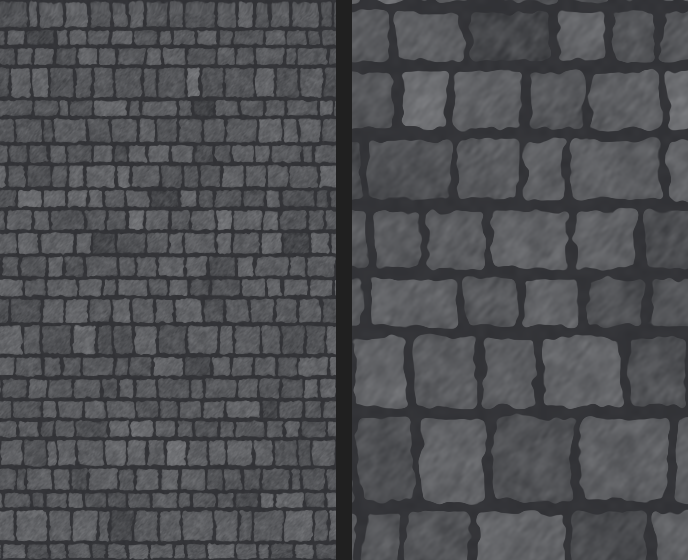
Left, the full canvas; right, a detail of the centre.
Give the GLSL for this texture, as a WebGL 1 fragment shader.

```glsl
precision highp float;
// Dark stone wall: 24 courses of uneven height, each split into about 15
// blocks of uneven width. Blocks are rounded boxes with rough edges, a
// tone of their own and a mottled, streaky grain, set in dark joints.

uniform vec2 u_resolution;

const float ROWS = 24.0;
const float WALL_WIDTH = 14.44;          // in mean course heights
const float ROW_JITTER = 0.52;
const float COLUMN_JITTER = 0.6;
const vec2 HALF_JOINT = vec2(0.060, 0.080);
const float CORNER_RADIUS = 0.07;
const vec3 JOINT_COLOR = vec3(0.200, 0.203, 0.218);
const vec3 COOL_TINT = vec3(-0.002, 0.003, 0.016);

float hash(vec2 p) {
  vec3 q = fract(p.xyx * 0.1031);
  q += dot(q, q.yzx + 33.33);
  return fract((q.x + q.y) * q.z);
}

float noise(vec2 p) {
  vec2 i = floor(p);
  vec2 f = fract(p);
  f = f * f * (3.0 - 2.0 * f);
  float low = mix(hash(i), hash(i + vec2(1.0, 0.0)), f.x);
  float high = mix(hash(i + vec2(0.0, 1.0)), hash(i + vec2(1.0, 1.0)), f.x);
  return mix(low, high, f.y);
}

float fbm(vec2 p) {
  float sum = 0.0;
  float weight = 0.5;
  for (int k = 0; k < 4; k++) {
    sum += weight * noise(p);
    p = mat2(1.6, 1.2, -1.2, 1.6) * p + 17.3;
    weight *= 0.55;
  }
  return sum;
}

// Position of the i-th division, repeating after count divisions.
float division(float i, float count, float seed, float jitter) {
  return i + jitter * (hash(vec2(mod(i, count) + 3.0, seed)) - 0.5);
}

// Index, lower and upper end of the uneven interval that holds x.
vec3 interval(float x, float count, float seed, float jitter) {
  float i = floor(x);
  if (x < division(i, count, seed, jitter)) i -= 1.0;
  else if (x >= division(i + 1.0, count, seed, jitter)) i += 1.0;
  return vec3(i, division(i, count, seed, jitter),
              division(i + 1.0, count, seed, jitter));
}

float roundedBox(vec2 p, vec2 halfSize, float radius) {
  vec2 q = abs(p) - halfSize + radius;
  return length(max(q, 0.0)) + min(max(q.x, q.y), 0.0) - radius;
}

// Uneven outline: broad bulges plus small chips.
float roughness(vec2 p) {
  return 0.085 * (noise(p * 4.0) - 0.5) + 0.055 * (noise(p * 9.0) - 0.5);
}

// Cloudy mottling with fine scratches in two slanted directions.
float grain(vec2 p) {
  float clouds = fbm(p * 3.5) - 0.45;
  float scratchA = noise(mat2(0.8, 0.6, -0.6, 0.8) * p * vec2(16.0, 7.0));
  float scratchB = noise(mat2(0.7, -0.7, 0.7, 0.7) * p * vec2(8.0, 18.0));
  return 0.10 * clouds + 0.045 * (scratchA + scratchB - 1.0);
}

// Most blocks are mid grey; a few are clearly darker or lighter.
float blockTone(vec2 id) {
  float rare = hash(id + 71.0);
  float tone = 0.352 + 0.085 * (hash(id + 11.0) - 0.5);
  return tone - 0.055 * step(0.94, rare) + 0.035 * step(rare, 0.08);
}

void main() {
  vec2 p = gl_FragCoord.xy / u_resolution * vec2(WALL_WIDTH, ROWS);
  float pixel = ROWS / u_resolution.y;

  // Course; divisions at the wall's top and bottom stay straight.
  float inset = smoothstep(0.0, 0.6, min(p.y, ROWS - p.y));
  vec3 row = interval(p.y, ROWS, 5.0, ROW_JITTER * inset);
  float rowId = mod(row.x, ROWS);

  // Block within the course, with slightly leaning vertical joints.
  float columns = 14.0 + floor(2.99 * hash(vec2(rowId, 29.0)));
  float pitch = WALL_WIDTH / columns;
  float lean = 0.09 * (noise(p * vec2(1.3, 1.6) + 40.0) - 0.5);
  float along = (p.x + lean) / pitch + hash(vec2(rowId, 47.0));
  vec3 column = interval(along, columns, rowId + 60.0, COLUMN_JITTER);
  vec2 id = vec2(mod(column.x, columns), rowId);

  // Rough block outline.
  vec2 size = vec2((column.z - column.y) * pitch, row.z - row.y);
  vec2 local = vec2((along - column.y) * pitch, p.y - row.y) - 0.5 * size;
  vec2 seeded = local + id * 7.37 + 20.0;
  float dist = roundedBox(local, 0.5 * size - HALF_JOINT, CORNER_RADIUS);
  dist += roughness(seeded);
  float cover = 1.0 - smoothstep(-0.7 * pixel, 0.7 * pixel, dist);

  // Surface, worn a little darker towards the rim.
  float rim = smoothstep(-0.12, 0.0, dist);
  vec3 stone = blockTone(id) + grain(seeded) - 0.018 * rim + COOL_TINT;
  vec3 joint = JOINT_COLOR + 0.02 * (noise(p * 9.0) - 0.5);
  gl_FragColor = vec4(mix(joint, stone, cover), 1.0);
}
```
